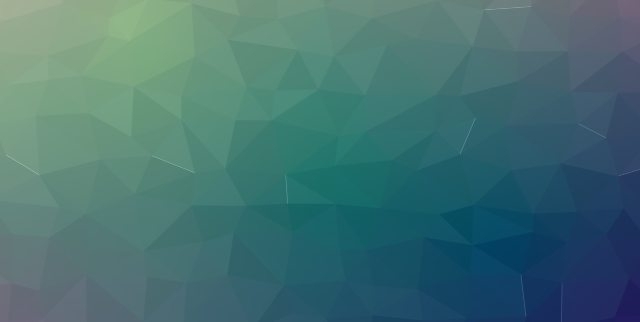
A WebGL 2 fragment shader for this background:

```glsl
#version 300 es
precision highp float;

uniform vec2 u_resolution;
out vec4 fragColor;

float hash(vec2 p) {
    vec3 q = fract(vec3(p.xyx) * vec3(0.1031, 0.1030, 0.0973));
    q += dot(q, q.yzx + 33.33);
    return fract((q.x + q.y) * q.z);
}

// Five colours spread evenly from left to right
vec3 band(float x, vec3 a, vec3 b, vec3 c, vec3 d, vec3 e) {
    vec4 t = clamp(x * 4.0 - vec4(0.0, 1.0, 2.0, 3.0), 0.0, 1.0);
    return mix(mix(mix(mix(a, b, t.x), c, t.y), d, t.z), e, t.w);
}

float glow(vec2 uv, vec2 center, float size) {
    vec2 d = (uv - center) * vec2(1.98, 1.0) / size;
    return exp(-dot(d, d));
}

// Smooth colour field: four stacked bands and three soft glows
vec3 field(vec2 uv) {
    uv = clamp(uv, 0.0, 1.0);
    vec3 top = band(uv.x, vec3(0.66, 0.70, 0.60), vec3(0.50, 0.63, 0.51),
        vec3(0.42, 0.57, 0.50), vec3(0.41, 0.51, 0.49), vec3(0.43, 0.38, 0.46));
    vec3 upper = band(uv.x, vec3(0.50, 0.65, 0.53), vec3(0.41, 0.60, 0.49),
        vec3(0.24, 0.51, 0.46), vec3(0.22, 0.42, 0.44), vec3(0.24, 0.31, 0.42));
    vec3 lower = band(uv.x, vec3(0.39, 0.52, 0.49), vec3(0.30, 0.49, 0.46),
        vec3(0.10, 0.39, 0.41), vec3(0.05, 0.32, 0.39), vec3(0.12, 0.21, 0.37));
    vec3 bottom = band(uv.x, vec3(0.44, 0.41, 0.48), vec3(0.29, 0.40, 0.44),
        vec3(0.15, 0.33, 0.41), vec3(0.08, 0.23, 0.38), vec3(0.13, 0.10, 0.36));
    vec3 t = clamp(uv.y * 3.0 - vec3(0.0, 1.0, 2.0), 0.0, 1.0);
    vec3 color = mix(mix(mix(bottom, lower, t.x), upper, t.y), top, t.z);
    color += vec3(0.04, 0.07, 0.0) * glow(uv, vec2(0.21, 0.89), 0.15);
    color += vec3(-0.04, 0.02, -0.01) * glow(uv, vec2(0.53, 0.46), 0.18);
    color += vec3(-0.05, -0.01, 0.01) * glow(uv, vec2(0.78, 0.22), 0.15);
    return color;
}

// Jittered corner of the mesh, in cell units
vec2 corner(vec2 id) {
    return id + 0.64 * (vec2(hash(id + 17.0), hash(id + 71.0)) - 0.5);
}

// Signed distance to an edge, positive on its left
float edge(vec2 p, vec2 a, vec2 b) {
    vec2 d = normalize(b - a);
    return d.x * (p.y - a.y) - d.y * (p.x - a.x);
}

// One flat facet: premultiplied colour and its coverage
vec4 facet(vec2 p, vec2 a, vec2 b, vec2 c, vec2 grid, float pixel, float seed) {
    float rim = edge(p, a, b);
    float inside = min(rim, min(edge(p, b, c), edge(p, c, a)));
    float cover = clamp(0.5 + inside / pixel, 0.0, 1.0);
    if (cover <= 0.0) return vec4(0.0);
    vec3 color = mix(field((a + b + c) / 3.0 / grid), field(p / grid), 0.4);
    color += 0.035 * (seed - 0.5);
    // A few facets catch light along one side
    color += 0.17 * step(0.96, seed) * (1.0 - smoothstep(0.0, 0.025, abs(rim)));
    return vec4(color, 1.0) * cover;
}

void main() {
    vec2 grid = vec2(13.5, 8.2);
    vec2 uv = gl_FragCoord.xy / u_resolution;
    vec2 p = uv * grid;
    float pixel = grid.y / u_resolution.y;
    vec4 sum = vec4(field(uv), 1.0) * 0.0001;

    // Split each nearby cell along its shorter diagonal
    for (int j = -1; j <= 1; j++) {
        for (int i = -1; i <= 1; i++) {
            vec2 id = floor(p) + vec2(i, j);
            vec2 a = corner(id);
            vec2 b = corner(id + vec2(1.0, 0.0));
            vec2 c = corner(id + vec2(1.0, 1.0));
            vec2 d = corner(id + vec2(0.0, 1.0));
            if (distance(b, d) < distance(a, c)) {
                vec2 first = a;
                a = b;
                b = c;
                c = d;
                d = first;
            }
            sum += facet(p, a, b, c, grid, pixel, hash(id + 5.3));
            sum += facet(p, c, d, a, grid, pixel, hash(id + 41.7));
        }
    }
    fragColor = vec4(clamp(sum.rgb / sum.a, 0.0, 1.0), 1.0);
}
```
